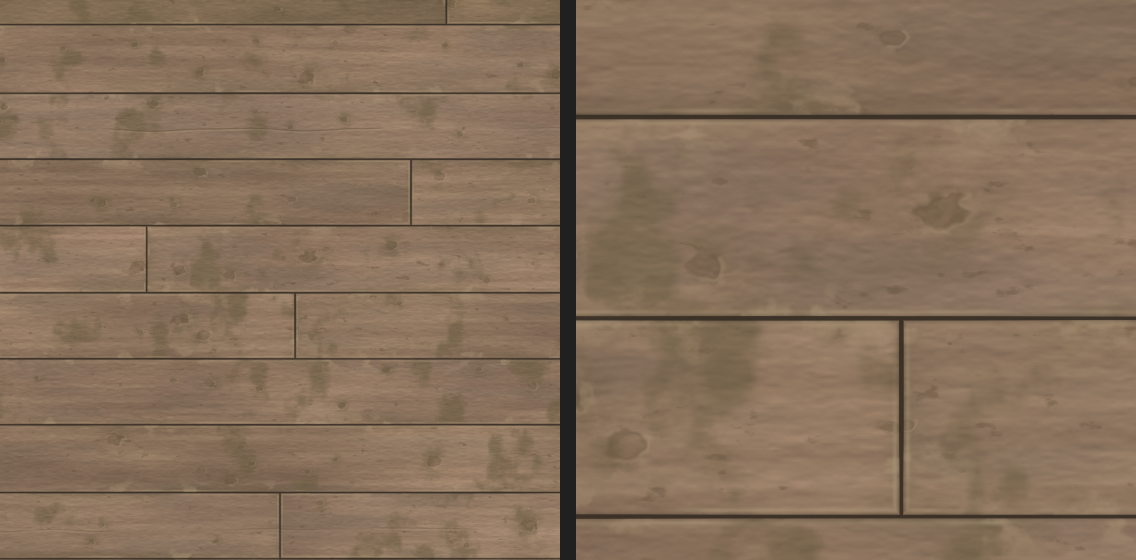
Left: the whole. Right: its middle third, enlarged.
A WebGL 2 fragment shader for this texture:

```glsl
#version 300 es
precision highp float;
// Weathered brown deck boards in long horizontal rows with staggered butt joints.
// Each board gets its own noise offset for grain, olive stains, knots and worn
// edges; dark seams are then laid on top from distances to the board borders.
uniform vec2 u_resolution;
out vec4 outColor;

const int ROWS = 9;
const float BOARD = 0.119;  // typical board height
const float NONE = -9.0;    // row without a butt joint
// Slightly uneven heights of the seams, from the lowest up
const float SEAMS[10] = float[10](0.0022, 0.1204, 0.2415, 0.3592, 0.4772, 0.597, 0.7158, 0.8335, 0.956, 1.075);
const float JOINTS[9] = float[9](0.5, NONE, NONE, 0.527, 0.262, 0.734, NONE, NONE, 0.797);
// Row tone: positive is olive, negative is grey and cracked
const float TONES[9] = float[9](-0.5, 0.2, 0.0, 0.15, 0.0, 0.25, -0.8, 0.1, 1.0);

const vec3 WOOD = vec3(0.556, 0.452, 0.370);
const vec3 LIGHT_WOOD = vec3(0.606, 0.498, 0.409);
const vec3 OLIVE = vec3(0.430, 0.368, 0.268);
const vec3 GREY = vec3(0.510, 0.435, 0.368);
const vec3 PALE = vec3(0.700, 0.610, 0.485);
const vec3 KNOT = vec3(0.390, 0.315, 0.235);
const vec3 SEAM = vec3(0.220, 0.182, 0.145);

float hash(vec2 p) {
  vec3 q = fract(p.xyx * vec3(0.1031, 0.1030, 0.0973));
  q += dot(q, q.yzx + 33.33);
  return fract((q.x + q.y) * q.z);
}

float noise(vec2 p) {
  vec2 i = floor(p), f = fract(p);
  f = f * f * (3.0 - 2.0 * f);
  return mix(mix(hash(i), hash(i + vec2(1, 0)), f.x),
             mix(hash(i + vec2(0, 1)), hash(i + vec2(1, 1)), f.x), f.y);
}

float fbm(vec2 p) {
  float sum = 0.0, amp = 0.5;
  for (int i = 0; i < 5; i++) {
    sum += amp * noise(p);
    p = p * 2.03 + 17.3;
    amp *= 0.5;
  }
  return sum;
}

float bell(float x, float width) {
  return exp(-x * x / (width * width));
}

// Scattered knots: x = stain around them, y = dark core and rim, z = pale crescent
vec3 knots(vec2 p, float board) {
  const float CELL = 0.085;
  vec3 result = vec3(0.0);
  float cell = floor(p.x / CELL);
  for (float i = -1.0; i <= 1.0; i++) {
    vec2 id = vec2(cell + i, board * 7.0 + 3.0);
    float present = step(0.45, hash(id));
    vec2 center = vec2((id.x + hash(id + 11.0)) * CELL, BOARD * mix(0.15, 0.85, hash(id + 23.0)));
    float radius = mix(0.003, 0.010, pow(hash(id + 37.0), 2.0));
    vec2 d = p - center;
    float dist = length(d * vec2(0.8, 1.1)) + (noise(p * 190.0 + id) - 0.5) * radius * 0.9;
    float stain = exp(-dot(d, d) / (radius * radius * 10.0)) * smoothstep(0.3, 0.6, fbm(p * 60.0 + id));
    float core = 0.25 * smoothstep(radius, radius * 0.5, dist) + 0.4 * bell(dist - radius, radius * 0.25);
    float crescent = bell(dist - radius * 1.35, radius * 0.25) * smoothstep(0.0, radius, d.x - d.y);
    result = max(result, present * vec3(stain, core, crescent));
  }
  return result;
}

vec3 boardColor(vec2 p, float board, float tone, float edge) {
  vec2 q = p + vec2(hash(vec2(board, 5.0)), hash(vec2(board, 9.0))) * 40.0;
  vec3 knot = knots(p, board);
  q.y += knot.x * 0.004;

  // Level streaks along the board, then broad grey and olive weathering
  float streak = fbm(q * vec2(3.0, 85.0));
  vec3 color = mix(WOOD, LIGHT_WOOD, smoothstep(0.32, 0.68, streak));
  color = mix(color, GREY, 0.55 * smoothstep(0.46, 0.68, fbm(q * vec2(4.0, 24.0) + 8.0)));
  color = mix(color, GREY, 0.35 * max(-tone, 0.0));
  color = mix(color, OLIVE, 0.55 * max(tone, 0.0));
  color *= 1.0 + 0.38 * (fbm(q * vec2(3.0, 11.0) + 55.0) - 0.48);
  float rim = exp(-edge / 0.016) * smoothstep(0.4, 0.65, fbm(q * vec2(6.0, 9.0) + 12.0));
  float blotch = smoothstep(0.55, 0.74, fbm(q * vec2(17.0, 15.0) + 31.0));
  color = mix(color, OLIVE, 0.62 * max(max(blotch, knot.x), 0.7 * rim));

  // Fine pores and embossed grain lit from above
  vec2 fine = q * vec2(70.0, 220.0);
  float relief = fbm(fine) - fbm(fine + vec2(0.0, 0.55));
  color *= 1.0 + 0.14 * relief + 0.05 * (noise(q * vec2(130.0, 430.0)) - 0.5);
  float pits = smoothstep(0.70, 0.83, fbm(q * vec2(55.0, 110.0) + 4.0));
  color = mix(color, KNOT, 0.42 * pits);
  color = mix(color, KNOT, knot.y);
  color = mix(color, PALE, 0.25 * knot.z);

  // Long split on the grey rows, dark with a pale lip
  float split = p.y - BOARD * (0.44 + 0.07 * (noise(vec2(p.x * 11.0, board)) - 0.5));
  float splitMask = max(-tone, 0.0) * smoothstep(0.35, 0.6, noise(vec2(p.x * 8.0, board + 50.0)));
  color = mix(color, KNOT, 0.6 * splitMask * bell(split, 0.0013));
  color = mix(color, PALE, 0.35 * splitMask * bell(split + 0.0025, 0.0014));

  // Worn pale arrises and chips close to the borders
  float wear = smoothstep(0.35, 0.7, fbm(q * vec2(13.0, 30.0) + 70.0));
  color = mix(color, PALE, (0.10 + 0.45 * wear) * bell(edge - 0.0036, 0.0016));
  float chip = smoothstep(0.62, 0.72, fbm(q * vec2(28.0, 36.0) + 90.0)) * exp(-edge / 0.014);
  return mix(color, PALE, 0.55 * chip);
}

void main() {
  vec2 uv = gl_FragCoord.xy / u_resolution;
  float pixel = 1.0 / min(u_resolution.x, u_resolution.y);

  // Locate the row and the board inside it
  int row = 0;
  for (int i = 1; i < ROWS; i++) row += int(step(SEAMS[i], uv.y));
  float joint = JOINTS[row];
  float board = float(row) * 2.0 + step(joint, uv.x);
  vec2 local = vec2(uv.x, uv.y - SEAMS[row]);

  float edgeY = min(abs(local.y), abs(SEAMS[row + 1] - uv.y));
  float edge = min(edgeY, abs(uv.x - joint));
  vec3 color = boardColor(local, board, TONES[row], edge);

  // Soft shade beside the gap, then the gap itself
  color *= 1.0 - 0.28 * exp(-edge / 0.002);
  float halfGap = 0.0012 + 0.0006 * (noise(uv * vec2(9.0, 24.0)) - 0.5);
  float gap = 1.0 - smoothstep(halfGap - 0.7 * pixel, halfGap + 0.7 * pixel, edge);
  outColor = vec4(mix(color, SEAM, 0.92 * gap), 1.0);
}
```
